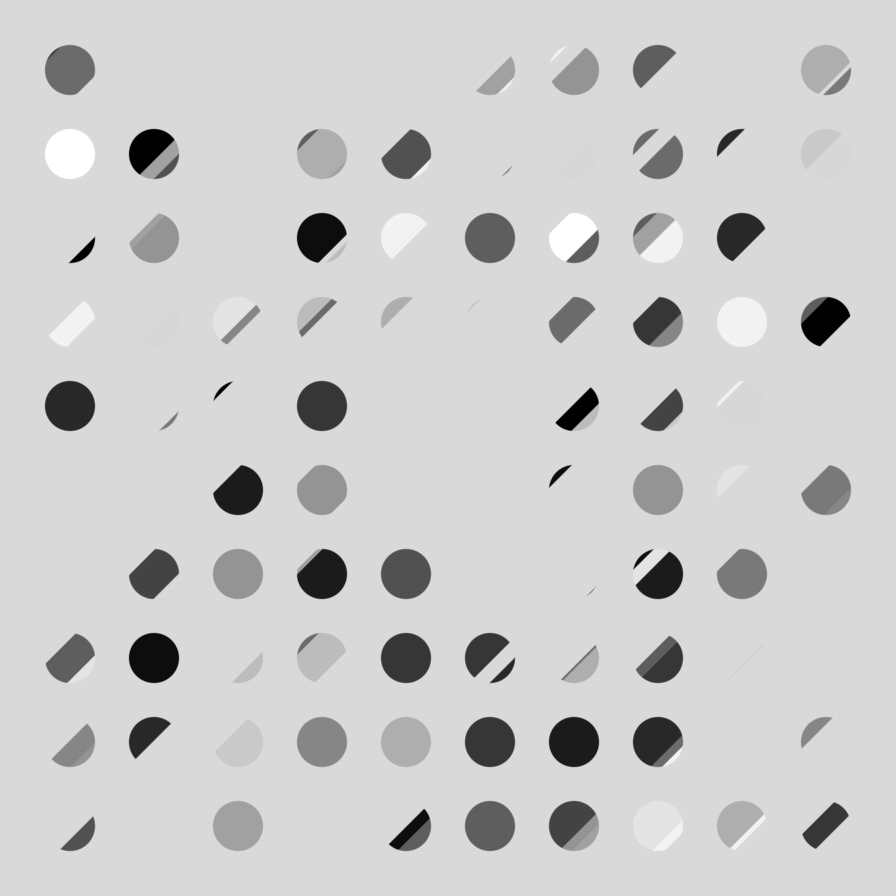
A three.js fragment shader for this pattern:

```glsl
// Ten by ten grid of small discs, each sliced along the diagonal into grey or blank bands
varying vec2 vUv;

const float GRID = 10.0;
const float MARGIN = 0.03125;
const float PAPER = 0.85;

float hash(vec2 cell, float salt) {
  vec3 p = fract(vec3(cell, salt) * vec3(0.1031, 0.1130, 0.0973) + 0.137);
  p += dot(p, p.yzx + 33.33);
  return fract((p.x + p.y) * p.z);
}

// Soft step, about one canvas pixel wide in cell units
float edge(float d) {
  return smoothstep(-0.011, 0.011, d);
}

float greyTone(vec2 cell, float salt) {
  return floor(hash(cell, salt) * 20.0) / 19.0;
}

// Either a grey or the bare paper
float bandTone(vec2 cell, float salt) {
  return hash(cell, salt + 20.0) < 0.5 ? greyTone(cell, salt) : PAPER;
}

float slicedDisc(vec2 cell, vec2 p) {
  float kind = hash(cell, 3.0);
  float upper = bandTone(cell, 5.0);
  float middle = bandTone(cell, 7.0);
  float lower = bandTone(cell, 9.0);

  // Two cuts in random places, ordered from upper left to lower right
  float cutA = mix(-0.3, 0.3, hash(cell, 11.0));
  float cutB = mix(-0.3, 0.3, hash(cell, 13.0));
  float across = (p.x - p.y) * 0.70711;
  float tone = mix(upper, middle, edge(across - min(cutA, cutB)));
  tone = mix(tone, lower, edge(across - max(cutA, cutB)));

  // Some discs stay whole, some are left out
  if (kind < 0.14) tone = greyTone(cell, 15.0);
  if (kind > 0.88) tone = PAPER;

  return mix(PAPER, tone, edge(0.298 - length(p)));
}

void main() {
  vec2 grid = (vUv - MARGIN) / (1.0 - 2.0 * MARGIN) * GRID;
  vec2 cell = floor(grid);
  float tone = slicedDisc(cell, fract(grid) - 0.5);

  // Keep the border empty
  bool inside = all(greaterThanEqual(cell, vec2(0.0))) && all(lessThan(cell, vec2(GRID)));
  gl_FragColor = vec4(vec3(inside ? tone : PAPER), 1.0);
}
```
